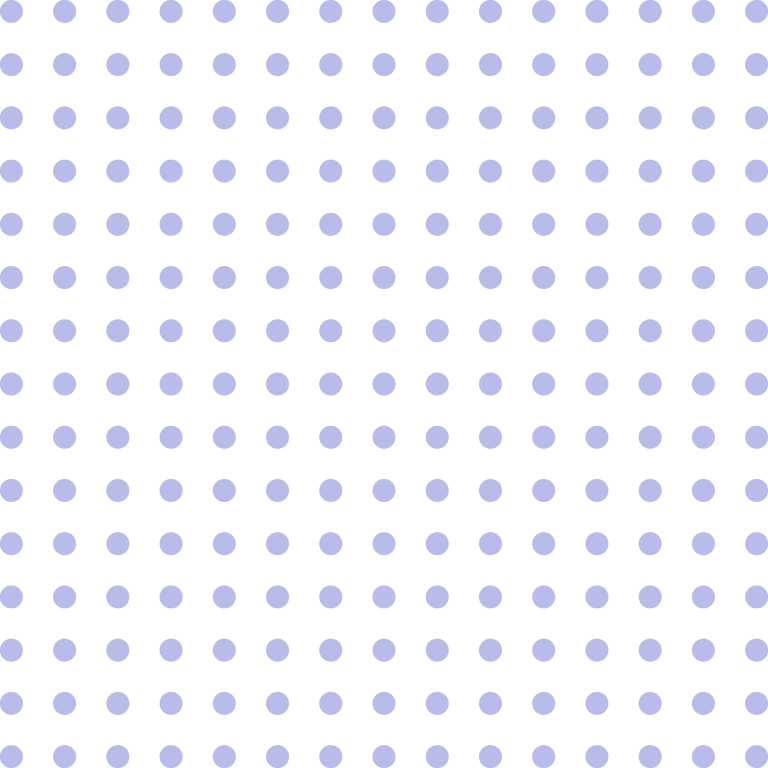
Write a WebGL 1 fragment shader that draws this pattern.

```glsl
precision highp float;
// A square grid of flat lavender dots on white, 15 across and 15 down.

#define DOTS 15.0
#define EDGE_INSET 0.0148   // canvas edge to the first dot centre
#define DOT_RADIUS 0.0150
#define EDGE_SOFTNESS 1.3   // width of the smoothed rim, in pixels
#define PAPER_COLOR vec3(1.0)
#define DOT_COLOR vec3(0.727, 0.738, 0.910)

uniform vec2 u_resolution;

// Signed distance to the nearest dot of a grid with a dot at the origin.
float dotGridDistance(vec2 p, float pitch, float radius) {
  vec2 local = (fract(p / pitch + 0.5) - 0.5) * pitch;
  return length(local) - radius;
}

void main() {
  // Centred square canvas coordinates
  float side = min(u_resolution.x, u_resolution.y);
  vec2 p = (gl_FragCoord.xy - 0.5 * u_resolution) / side + 0.5;

  // Evenly spaced dots between the two insets
  float pitch = (1.0 - 2.0 * EDGE_INSET) / (DOTS - 1.0);
  float d = dotGridDistance(p - EDGE_INSET, pitch, DOT_RADIUS);

  // Antialiased fill
  float rim = 0.5 * EDGE_SOFTNESS / side;
  float coverage = 1.0 - smoothstep(-rim, rim, d);
  gl_FragColor = vec4(mix(PAPER_COLOR, DOT_COLOR, coverage), 1.0);
}
```
